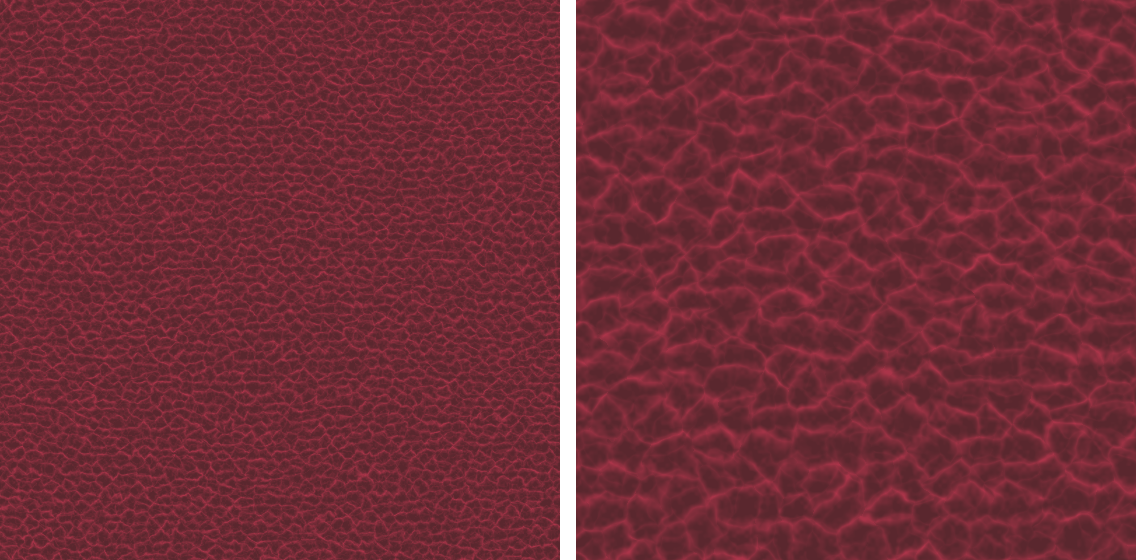
Left, the full canvas; right, a detail of the centre.
A WebGL 1 fragment shader for this texture:

```glsl
precision highp float;
uniform vec2 u_resolution;

#define CELLS vec2(40.0, 60.0)
#define JITTER 0.64
#define ROW_SQUASH 0.70
#define RIDGE_GAIN 0.74
#define FALLOFF_BELOW 8.0
#define FALLOFF_ABOVE 12.5
#define WRINKLE_GAIN 0.30
#define WRINKLE_SCALE vec2(1.55, 1.4)
#define GRAIN_GAIN 0.40
#define VALLEY_COLOR vec3(0.358, 0.155, 0.182)
#define RIDGE_COLOR vec3(0.665, 0.205, 0.285)

float hash(vec2 p) {
  vec3 q = fract(vec3(p.xyx) * 0.1031);
  q += dot(q, q.yzx + 33.33);
  return fract((q.x + q.y) * q.z);
}

vec2 hash2(vec2 p) {
  return vec2(hash(p + 17.3), hash(p + 91.7));
}

float noise(vec2 p) {
  vec2 cell = floor(p);
  vec2 f = fract(p);
  f = f * f * (3.0 - 2.0 * f);
  return mix(mix(hash(cell), hash(cell + vec2(1, 0)), f.x),
             mix(hash(cell + vec2(0, 1)), hash(cell + vec2(1, 1)), f.x), f.y);
}

vec2 noise2(vec2 p) {
  return vec2(noise(p), noise(p + 47.2)) - 0.5;
}

// Offset to the seed of a pebble; odd rows are staggered by half a cell
vec2 offsetToSeed(vec2 id, vec2 p) {
  vec2 stagger = vec2(0.5 * mod(id.y, 2.0), 0.0);
  vec2 seed = id + stagger + 0.5 + JITTER * (hash2(id) - 0.5);
  return (seed - p) * vec2(1.0, ROW_SQUASH);
}

// Brightness of the ridges between pebbles
float ridges(vec2 p) {
  vec2 base = floor(p);
  vec2 nearestId = base;
  vec2 nearest = vec2(0.0);
  float best = 100.0;
  for (int y = -2; y <= 2; y++) {
    for (int x = -2; x <= 2; x++) {
      vec2 id = base + vec2(float(x), float(y));
      vec2 toSeed = offsetToSeed(id, p);
      float d = dot(toSeed, toSeed);
      if (d < best) {
        best = d;
        nearest = toSeed;
        nearestId = id;
      }
    }
  }
  float light = 0.0;
  for (int y = -2; y <= 2; y++) {
    for (int x = -2; x <= 2; x++) {
      vec2 id = base + vec2(float(x), float(y));
      vec2 toSeed = offsetToSeed(id, p);
      vec2 span = toSeed - nearest;
      if (dot(span, span) > 0.0001) {
        vec2 normal = normalize(span);
        float edge = dot(0.5 * (toSeed + nearest), normal);
        edge = sqrt(edge * edge + 0.0003);
        // Level ridges are stronger, with a wider glow on their lower side
        float strength = mix(0.5, 1.08, smoothstep(0.1, 0.7, abs(normal.y)));
        strength *= 0.75 + 0.45 * hash(id + nearestId);
        float falloff = mix(FALLOFF_ABOVE, FALLOFF_BELOW, 0.5 + 0.5 * normal.y);
        light = max(light, strength * exp(-falloff * edge));
      }
    }
  }
  return light;
}

void main() {
  vec2 uv = gl_FragCoord.xy / u_resolution;

  // Gently bending rows of pebbles with wavy, slightly ragged outlines
  vec2 p = uv * CELLS + vec2(0.5, 1.6) * noise2(uv * 4.0);
  p += 0.4 * noise2(p * 0.9) + 0.2 * noise2(p * 2.7 + 5.0);
  p += 0.1 * noise2(uv * 230.0);

  float ridge = ridges(p + 8.0);
  float wrinkle = ridges(p * WRINKLE_SCALE + 60.4);
  float wear = 0.85 + 0.3 * noise(uv * vec2(90.0, 110.0) + 3.0);
  float grain = 0.6 * noise(uv * 400.0) + 0.4 * noise(uv * 210.0 + 31.0) - 0.5;

  float tone = RIDGE_GAIN * ridge * wear;
  tone += WRINKLE_GAIN * (wrinkle - 0.3);
  tone += GRAIN_GAIN * grain;
  tone = clamp(tone, -0.02, 1.0);

  gl_FragColor = vec4(mix(VALLEY_COLOR, RIDGE_COLOR, tone), 1.0);
}
```
